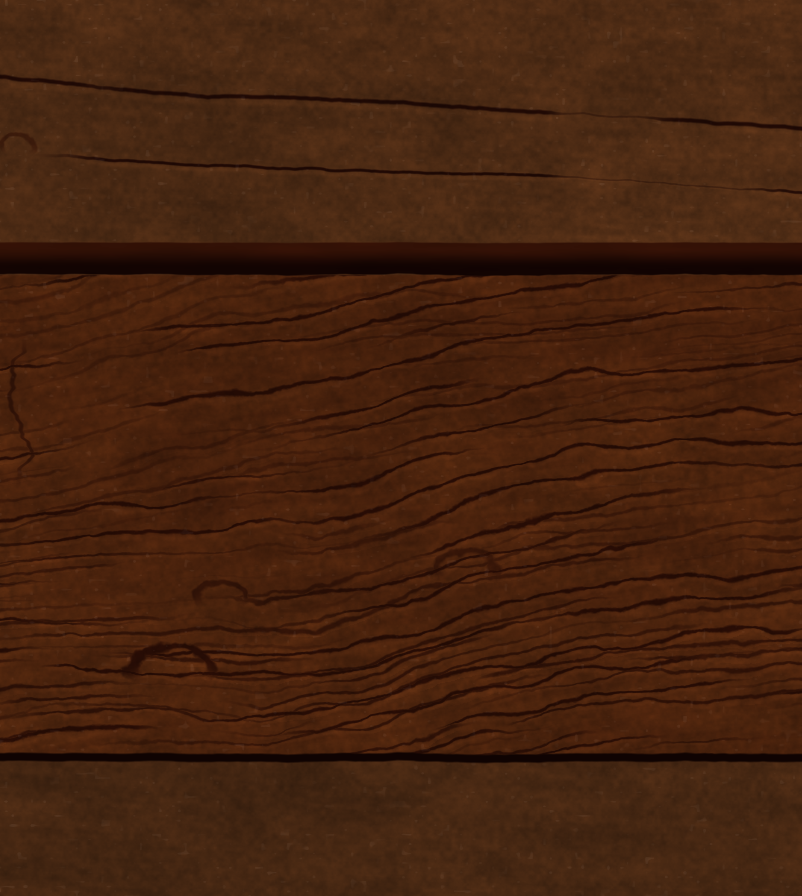
A WebGL 1 fragment shader for this texture:

```glsl
precision highp float;
// Three weathered horizontal boards: a smooth top with two long splits, a rough
// wide middle with broken slanted grain cracks, and a strip of a third board.
// Grain is warped stripe bands with hashed offsets, opened and closed by noise.
uniform vec2 u_resolution;

#define ASPECT 0.8945
#define GAP_TOP 0.729
#define GAP_BOTTOM 0.693
#define SEAM_Y 0.154
#define SEAM_HALF 0.0042
#define GRAIN_SLOPE 0.13
#define GRAIN_SPACING 0.029
#define CRACK_WIDTH 0.0021
#define WEAR 0.30

const vec3 DARK = vec3(0.10, 0.02, 0.01);
const vec3 SHADOW = vec3(0.18, 0.06, 0.02);
const vec3 RED_DEEP = vec3(0.25, 0.11, 0.04);
const vec3 RED_WOOD = vec3(0.315, 0.15, 0.055);
const vec3 BROWN = vec3(0.27, 0.15, 0.07);
const vec3 TAN = vec3(0.34, 0.19, 0.09);

float hash(vec2 p) {
  vec3 q = fract(vec3(p.xyx) * 0.1031);
  q += dot(q, q.yzx + 33.33);
  return fract((q.x + q.y) * q.z);
}

float noise(vec2 p) {
  vec2 i = floor(p), f = fract(p);
  f = f * f * (3.0 - 2.0 * f);
  return mix(mix(hash(i), hash(i + vec2(1, 0)), f.x),
             mix(hash(i + vec2(0, 1)), hash(i + vec2(1, 1)), f.x), f.y);
}

float fbm(vec2 p) {
  float sum = 0.0, amp = 0.5;
  for (int i = 0; i < 4; i++) {
    sum += amp * noise(p);
    p = p * 2.03 + 17.1;
    amp *= 0.5;
  }
  return sum / 0.9375;
}

// x: dark opening, y: lit lip just below it; d is the signed height above it
vec2 crack(float d, float width) {
  float aa = 0.8 / u_resolution.y;
  float ink = 1.0 - smoothstep(width * 0.3, width + aa, abs(d));
  float lip = 1.0 - smoothstep(0.0, width * 1.8 + aa, abs(d + width * 2.5));
  return vec2(ink, lip);
}

// Bands of broken cracks climbing to the right
vec2 grain(vec2 p, float spacing, float seed, float closed) {
  float bend = 0.055 * (noise(p * vec2(3.0, 4.0) + seed) - 0.5)
             + 0.016 * (noise(p * vec2(17.0, 20.0) + seed) - 0.5)
             + 0.006 * (fbm(p * 65.0 + seed) - 0.5);
  float g = (p.y - GRAIN_SLOPE * p.x + bend) / spacing;
  float id = floor(g);
  float offset = 0.45 * (hash(vec2(id + 60.0, seed)) - 0.5);
  float d = (fract(g) - 0.5 - offset) * spacing;
  float run = noise(vec2(p.x * 6.5 + id * 17.3, id * 5.7 + seed));
  float open = smoothstep(closed, closed + 0.28, run);
  float ragged = 0.5 + noise(p * vec2(50.0, 20.0) + seed);
  return crack(d, CRACK_WIDTH * ragged * (0.4 + 0.6 * open)) * open;
}

// Torn hollow: a ragged ring, darkest along its upper edge
float hollow(vec2 p, vec2 center, vec2 radius) {
  vec2 q = (p - center) / radius;
  float r = length(q) + 0.8 * (fbm(p * 45.0) - 0.5);
  float rim = 1.0 - smoothstep(0.08, 0.28, abs(r - 1.0));
  return rim * smoothstep(-0.7, 0.7, q.y + 0.4 * q.x * q.x);
}

vec3 smoothBoard(vec2 p) {
  float tone = fbm(p * vec2(4.0, 9.0) + 3.0);
  float fibre = fbm(vec2(p.x * 9.0, (p.y + 0.06 * p.x) * 120.0));
  float light = 0.15 + 0.55 * tone + 0.45 * (fibre - 0.5) + 0.25 * p.x;
  return mix(BROWN * 0.9, TAN, clamp(light, 0.0, 1.0));
}

vec3 roughBoard(vec2 p) {
  float rise = p.y - GRAIN_SLOPE * p.x;
  float tone = fbm(p * vec2(4.0, 8.0));
  float fibre = fbm(vec2(p.x * 14.0, rise * 110.0 + 3.0 * tone));
  vec3 col = mix(RED_DEEP, RED_WOOD, clamp(tone + 0.9 * (fibre - 0.45), 0.0, 1.0));
  vec2 coarse = grain(p, GRAIN_SPACING, 4.0, 0.28);
  vec2 fine = grain(p, GRAIN_SPACING * 0.55, 23.0, 0.42);
  fine *= 0.35 + 0.45 * smoothstep(0.55, 0.2, p.y);
  col += 0.10 * TAN * (coarse.y + fine.y);
  float holes = max(hollow(p, vec2(0.195, 0.255), vec2(0.045, 0.022)),
                    0.7 * hollow(p, vec2(0.245, 0.335), vec2(0.026, 0.016)));
  holes = max(holes, 0.6 * hollow(p, vec2(0.52, 0.365), vec2(0.030, 0.018)));
  float peel = p.x - 0.022 - 0.05 * (fbm(p * vec2(3.0, 24.0)) - 0.5);
  float torn = crack(peel, 0.003).x * smoothstep(0.09, 0.05, abs(p.y - 0.54));
  float ink = max(max(coarse.x, fine.x), max(holes, torn * 0.7));
  return mix(col, mix(DARK, SHADOW, 0.3), 0.88 * ink);
}

// Long gently falling split in the top board
vec2 split(vec2 p, float start, float fall, float seed, float width) {
  float path = start - fall * p.x + 0.009 * (noise(vec2(p.x * 5.0, seed)) - 0.5)
             + 0.004 * (fbm(vec2(p.x * 40.0, seed)) - 0.5);
  float open = 0.35 + 0.65 * smoothstep(0.25, 0.5, noise(vec2(p.x * 9.0, seed + 5.0)));
  return crack(p.y - path, width * open) * open;
}

void main() {
  vec2 p = gl_FragCoord.xy / u_resolution * vec2(ASPECT, 1.0);
  float aa = 1.0 / u_resolution.y;
  float wobble = 0.005 * (fbm(vec2(p.x * 22.0, 2.0)) - 0.5);

  // Boards
  vec3 top = smoothBoard(p);
  vec2 splits = max(split(p, 0.909, 0.059, 1.0, 0.0027),
                    split(p, 0.828, 0.047, 9.0, 0.0018) * smoothstep(0.03, 0.12, p.x));
  top = mix(top + 0.1 * TAN * splits.y, DARK, 0.9 * splits.x);
  top = mix(top, SHADOW, 0.6 * hollow(p, vec2(0.018, 0.837), vec2(0.018, 0.012)));
  vec3 low = smoothBoard(p + vec2(0.0, 7.0)) * 0.93;
  vec3 col = mix(low, roughBoard(p), smoothstep(-aa, aa, p.y - SEAM_Y));
  col = mix(col, top, smoothstep(-aa, aa, p.y - GAP_BOTTOM));

  // Pits, pale flecks and fine tooth
  float worn = fbm(p * vec2(18.0, 30.0) + 40.0);
  col *= 1.0 + WEAR * (fbm(p * 150.0) - 0.5) + WEAR * (worn - 0.5);
  col += 0.06 * smoothstep(0.84, 0.97, noise(p * vec2(140.0, 190.0))) * worn;

  // Deep gap with a lit inner face, then the narrow seam
  float face = smoothstep(GAP_BOTTOM + 0.008, GAP_TOP - 0.006, p.y);
  vec3 gap = mix(DARK * 0.7, SHADOW * 1.1, face) * (0.85 + 0.3 * fbm(p * vec2(12.0, 60.0)));
  float inGap = smoothstep(-aa, aa, p.y - GAP_BOTTOM - wobble)
              * smoothstep(aa, -aa, p.y - GAP_TOP - 0.4 * wobble);
  col = mix(col, gap, inGap);
  float seam = abs(p.y - SEAM_Y - wobble) - SEAM_HALF;
  col = mix(col, DARK * 0.6, smoothstep(aa * 1.5, -aa, seam));

  gl_FragColor = vec4(col, 1.0);
}
```
